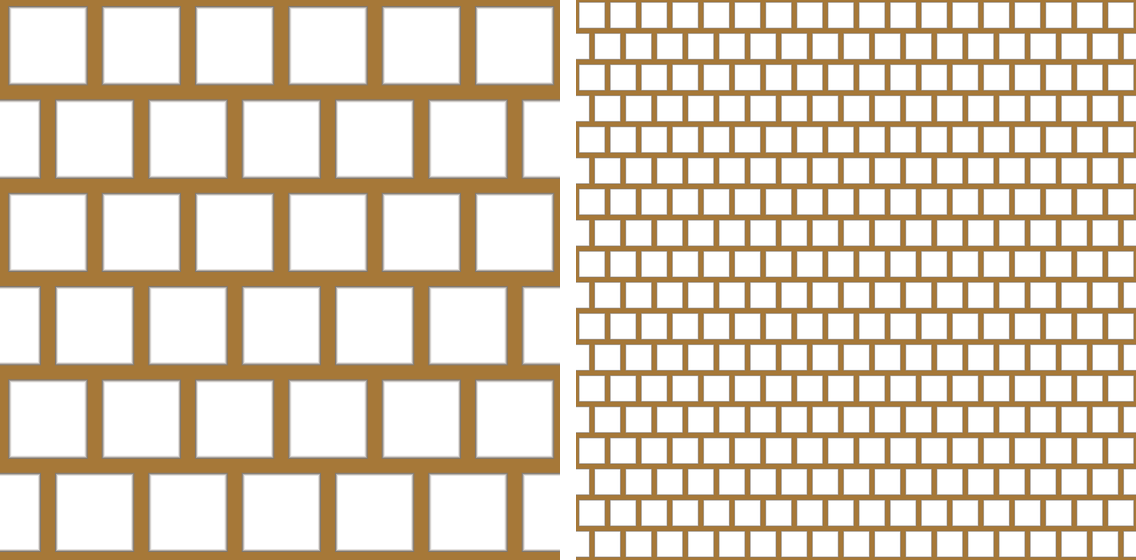
Left, the tile; right, the same tile 3 across and 3 down.
Reproduce this pattern procedurally as a WebGL 1 fragment shader.

```glsl
precision highp float;
// Six by six white square tiles in a running bond on flat brown grout.
// Each tile is a box distance in a repeated cell; alternate rows shift by
// half a cell, and thin grey bands form a soft bevel around each tile.

uniform vec2 u_resolution;

// Depth inside a square: positive within, zero on its edge, mitred corners.
float squareDepth(vec2 p, float halfSide) {
  vec2 q = abs(p);
  return halfSide - max(q.x, q.y);
}

// Antialiased step across about one pixel.
float softStep(float edge, float value, float pixel) {
  return smoothstep(edge - 0.5 * pixel, edge + 0.5 * pixel, value);
}

void main() {
  const float repeats = 6.0;
  vec2 grid = gl_FragCoord.xy / u_resolution * repeats;
  float pixel = repeats / min(u_resolution.x, u_resolution.y);

  // Running bond: even rows, counted from the bottom, move half a cell
  grid -= vec2(0.014, 0.010);
  float row = floor(grid.y);
  grid.x += 0.5 * (1.0 - mod(row, 2.0));
  float depth = squareDepth(fract(grid) - 0.5, 0.425);

  // Grout, then the bevel from dark rim to white face
  vec3 color = vec3(0.65, 0.47, 0.22);
  color = mix(color, vec3(0.50, 0.47, 0.44), softStep(0.0, depth, pixel));
  color = mix(color, vec3(0.70, 0.68, 0.66), softStep(0.011, depth, pixel));
  color = mix(color, vec3(0.90, 0.89, 0.88), softStep(0.022, depth, pixel));
  color = mix(color, vec3(1.0), softStep(0.033, depth, pixel));

  gl_FragColor = vec4(color, 1.0);
}
```
